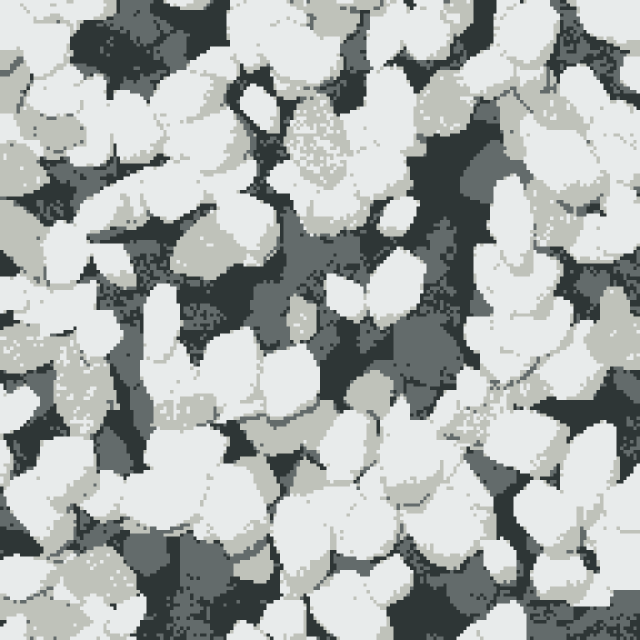
Write a WebGL 2 fragment shader that draws this texture.

```glsl
#version 300 es
precision highp float;

#define BLOCKS 192.0       // colour blocks across the canvas
#define STONE_CELLS 10.5   // stone spacing, cells across the canvas
#define DARK_LAYERS 2
#define LAYERS 5
#define DARK_FILL 0.85     // chance of a stone in a dark cell
#define LIGHT_FILL 0.43    // chance of a stone in a light cell
#define SWELL 0.25         // how far that chance drifts over the canvas
#define WHITE_SHARE 0.76   // white stones among the light ones
#define GRAIN 0.13         // speckle strength
#define SHADOW 0.3         // darkening beside a stone
#define SIDES 6
#define TAU 6.2831853

uniform vec2 u_resolution;
out vec4 fragColor;

vec3 hash3(vec3 p) {
  p = fract(p * vec3(0.1031, 0.1030, 0.0973));
  p += dot(p, p.yxz + 33.33);
  return fract((p.xxy + p.yxx) * p.zyx);
}

mat2 rotation(float a) {
  float c = cos(a), s = sin(a);
  return mat2(c, s, -s, c);
}

// Slow swell that opens and closes the light stone cover
float swell(vec2 p) {
  return sin(9.0 * p.x + 5.0 * p.y + 1.0) * sin(11.0 * p.y - 4.0 * p.x + 2.0)
       + 0.6 * sin(17.0 * p.x - 13.0 * p.y);
}

// Rounded irregular polygon: 1 on the outline, less inside
float stoneRadius(vec2 p, vec3 seed) {
  float sum = 0.0;
  for (int k = 0; k < SIDES; k++) {
    vec3 h = hash3(seed + float(k) * 7.3);
    float a = TAU * (float(k) + 0.6 * h.x) / float(SIDES);
    float reach = max(dot(p, vec2(cos(a), sin(a))), 0.0);
    sum += pow(reach / (0.8 + 0.3 * h.y), 14.0);
  }
  return pow(sum, 1.0 / 14.0);
}

// Brightness of the heap, painted from the bottom layer up
float heapTone(vec2 uv, float speckle) {
  float tone = 0.17 + 0.6 * speckle;
  for (int layer = 0; layer < LAYERS; layer++) {
    bool dark = layer < DARK_LAYERS;
    vec2 shift = vec2(0.37, 0.61) * float(layer);
    vec2 home = floor(uv * STONE_CELLS + shift);
    for (int i = 0; i < 9; i++) {
      vec2 cell = home + vec2(i % 3 - 1, i / 3 - 1);
      vec3 seed = vec3(cell + 40.0, float(layer) * 17.0 + 5.0);
      vec3 place = hash3(seed);
      vec3 look = hash3(seed + 91.7);
      vec2 centre = cell + 0.5 + 0.8 * (place.xy - 0.5) - shift;
      float fill = dark ? DARK_FILL
                        : LIGHT_FILL + SWELL * swell(centre / STONE_CELLS);
      if (place.z > fill) continue;

      float size = mix(0.3, 0.64, look.x);
      vec2 p = (uv * STONE_CELLS - centre) / size;
      if (dot(p, p) > 4.0) continue;
      float squash = 1.0 + 0.4 * look.y;
      vec2 q = rotation(TAU * look.z) * p * vec2(squash, 1.0);
      q = rotation(TAU * look.z) * p;
      q *= vec2(squash, 1.0 / squash);
      float r = stoneRadius(q, seed);

      // Light from the upper left, turned a little for each stone
      vec3 finish = hash3(seed + 233.1);
      vec2 toLight = rotation(1.8 * (finish.x - 0.5)) * vec2(-0.6, 0.8);
      float facing = dot(p, toLight);
      if (r < 1.0) {
        float shade = min(facing + 0.15 + 0.6 * finish.y, 0.0);
        float rim = smoothstep(0.84, 1.0, r);
        if (dark) {
          tone = mix(0.14, 0.43, finish.z) + 0.08 * shade + speckle;
        } else if (finish.z < WHITE_SHARE) {
          tone = 0.93 + 0.4 * shade - 0.09 * rim + 0.6 * speckle;
        } else {
          tone = 0.68 + 0.12 * fract(finish.z * 37.0) - 0.07 * rim + speckle;
        }
      } else if (r < 1.14) {
        tone *= 1.0 - SHADOW * clamp(0.2 - facing, 0.0, 1.0);
      }
    }
  }
  return tone;
}

vec3 palette(float tone) {
  if (tone < 0.28) return vec3(0.18, 0.21, 0.21);
  if (tone < 0.57) return vec3(0.39, 0.42, 0.42);
  if (tone < 0.83) return vec3(0.75, 0.76, 0.73);
  return vec3(0.91, 0.92, 0.92);
}

vec3 blockColour(vec2 uv) {
  vec2 block = floor(uv * BLOCKS);
  float fine = hash3(vec3(block + 3.0, 11.0)).x - 0.5;
  float coarse = hash3(vec3(floor(block / 2.0) + 3.0, 29.0)).y - 0.5;
  // Layered sines gather the speckles in patches
  float patches = sin(block.x * 0.31 + 2.0 * sin(block.y * 0.17))
                * sin(block.y * 0.37 + 2.0 * sin(block.x * 0.13));
  float speckle = GRAIN * (fine + 0.7 * coarse + 0.35 * patches);
  return palette(heapTone((block + 0.5) / BLOCKS, speckle));
}

void main() {
  // Four samples smooth the block edges
  vec3 colour = vec3(0.0);
  for (int s = 0; s < 4; s++) {
    vec2 offset = vec2(s % 2, s / 2) * 0.5 - 0.25;
    colour += blockColour((gl_FragCoord.xy + offset) / u_resolution);
  }
  fragColor = vec4(colour / 4.0, 1.0);
}
```
